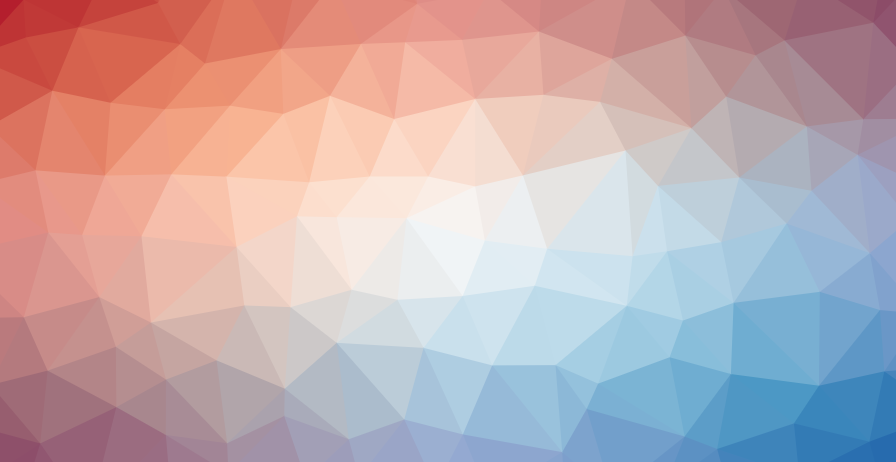
Write a Shadertoy shader that draws this background.

```glsl
// Low-poly mesh of flat triangles, red at the upper left through white to blue at the lower right.

const mat3 RGB_TO_XYZ = mat3(0.4124, 0.2126, 0.0193,
                             0.3576, 0.7152, 0.1192,
                             0.1805, 0.0722, 0.9505);

// Cube-root XYZ: blending here equals blending in CIE Lab
vec3 toPerceptual(vec3 rgb) {
    return pow(RGB_TO_XYZ * pow(rgb, vec3(2.2)), vec3(1.0 / 3.0));
}

vec3 fromPerceptual(vec3 c) {
    return pow(max(inverse(RGB_TO_XYZ) * (c * c * c), 0.0), vec3(1.0 / 2.2));
}

// Diverging ramp: red, peach, white, pale blue, deep blue
vec3 ramp(float t) {
    vec3 stops[9] = vec3[9](
        vec3(0.70, 0.09, 0.17), vec3(0.84, 0.38, 0.30), vec3(0.96, 0.65, 0.51),
        vec3(0.99, 0.86, 0.78), vec3(0.97, 0.97, 0.97), vec3(0.82, 0.90, 0.94),
        vec3(0.57, 0.77, 0.87), vec3(0.26, 0.58, 0.76), vec3(0.13, 0.40, 0.67));
    float s = clamp(t, 0.0, 1.0) * 8.0;
    int i = min(int(s), 7);
    return mix(toPerceptual(stops[i]), toPerceptual(stops[i + 1]), s - float(i));
}

// The same ramp runs rightward and downward, blended half and half
vec3 field(vec2 uv) {
    return fromPerceptual(0.5 * (ramp(uv.x) + ramp(1.0 - uv.y)));
}

vec2 hash2(vec2 p) {
    vec2 q = vec2(dot(p, vec2(127.1, 311.7)), dot(p, vec2(269.5, 183.3)));
    return fract(sin(q) * 43758.55);
}

// Jittered grid point
vec2 meshPoint(vec2 id) {
    return id + 0.5 + 0.72 * (hash2(id + 17.0) - 0.5);
}

float cross2(vec2 a, vec2 b) {
    return a.x * b.y - a.y * b.x;
}

// Signed distance to the line a-b, positive on its left
float edge(vec2 p, vec2 a, vec2 b) {
    return cross2(normalize(b - a), p - a);
}

// Adds one triangle's centroid colour, weighted by its coverage of the pixel
void addTriangle(inout vec4 sum, vec2 p, vec2 a, vec2 b, vec2 c, vec2 extent, float pixel) {
    float inside = min(edge(p, a, b), min(edge(p, b, c), edge(p, c, a)));
    float cover = clamp(0.5 + inside / pixel, 0.0, 1.0);
    if (cover > 0.0) sum += cover * vec4(field((a + b + c) / 3.0 / extent), 1.0);
}

void mainImage(out vec4 fragColor, in vec2 fragCoord) {
    float pixel = 7.2 / iResolution.y;
    vec2 extent = iResolution.xy * pixel;
    vec2 p = fragCoord * pixel;
    vec4 sum = vec4(0.0);

    // Only four quads can reach this cell
    for (int j = -1; j <= 0; j++)
    for (int i = -1; i <= 0; i++) {
        vec2 id = floor(p) + vec2(i, j);
        vec2 a = meshPoint(id);
        vec2 b = meshPoint(id + vec2(1, 0));
        vec2 c = meshPoint(id + vec2(1, 1));
        vec2 d = meshPoint(id + vec2(0, 1));

        // Delaunay choice: sine of the summed angles at b and d
        float sine = cross2(c - b, a - b) * dot(a - d, c - d)
                   + dot(c - b, a - b) * cross2(a - d, c - d);
        if (sine >= 0.0) {
            addTriangle(sum, p, a, b, c, extent, pixel);
            addTriangle(sum, p, a, c, d, extent, pixel);
        } else {
            addTriangle(sum, p, a, b, d, extent, pixel);
            addTriangle(sum, p, b, c, d, extent, pixel);
        }
    }

    vec3 color = sum.a > 0.001 ? sum.rgb / sum.a : field(p / extent);
    fragColor = vec4(color, 1.0);
}
```
